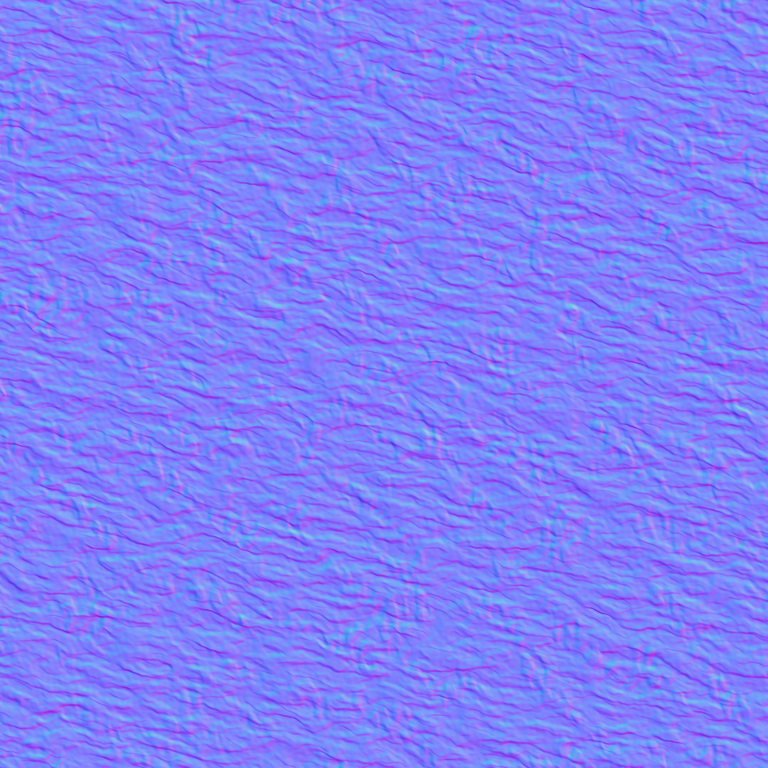
Give the GLSL for this texture map, as a WebGL 2 fragment shader.

```glsl
#version 300 es
precision highp float;
// Normal map of a flaky rock face: thin, wide plates with steep lower edges,
// crossed by falling diagonal bands of short upright steps and fine grain.
// A height field is built from gradient noise and its slope becomes the colour.

#define PLATE_SCALE vec2(20.0, 60.0)
#define FLAKE_SCALE vec2(36.0, 96.0)
#define RISER_SCALE vec2(72.0, 44.0)
#define BAND_SCALE vec2(10.0, 36.0)
#define GRAIN_SCALE 135.0
#define FALL 0.2          // downhill lean of the plates
#define BAND_ANGLE -0.72  // direction of the diagonal bands
#define OVERHANG 0.35     // steepens the lower edges
#define SKEW 0.34         // turns upward faces to cyan, downward to magenta
#define RELIEF 1.0        // overall slope strength
#define SAMPLE_STEP 0.0011

uniform vec2 u_resolution;
out vec4 fragColor;

// Random unit vector for a lattice point
vec2 latticeGradient(vec2 cell) {
  uvec2 v = uvec2(ivec2(cell)) * 1664525u + 1013904223u;
  v.x += v.y * 1664525u;
  v.y += v.x * 1664525u;
  v ^= v >> 16u;
  v.x += v.y * 1664525u;
  v ^= v >> 16u;
  float angle = float(v.x & 65535u) / 65536.0 * 6.28318;
  return vec2(cos(angle), sin(angle));
}

float gradientNoise(vec2 p) {
  vec2 cell = floor(p);
  vec2 f = p - cell;
  vec2 fade = f * f * f * (f * (f * 6.0 - 15.0) + 10.0);
  vec2 right = vec2(1.0, 0.0);
  vec2 up = vec2(0.0, 1.0);
  float a = dot(latticeGradient(cell), f);
  float b = dot(latticeGradient(cell + right), f - right);
  float c = dot(latticeGradient(cell + up), f - up);
  float d = dot(latticeGradient(cell + 1.0), f - 1.0);
  return mix(mix(a, b, fade.x), mix(c, d, fade.x), fade.y);
}

// Noise whose slopes are gentle on top and steep below
float overhungNoise(vec2 p) {
  return gradientNoise(p + vec2(0.0, OVERHANG * gradientNoise(p)));
}

// Flat-topped plates with soft edges
float plates(vec2 p, float edge) {
  return smoothstep(-edge, edge, overhungNoise(p));
}

// Bends the domain so that edges turn ragged
vec2 raggedDomain(vec2 p) {
  vec2 bend = vec2(gradientNoise(p * 13.0 + 7.0), gradientNoise(p * 13.0 + 41.0));
  vec2 chips = vec2(gradientNoise(p * 85.0 + 19.0), gradientNoise(p * 85.0 + 67.0));
  return p + 0.008 * bend + 0.0024 * chips;
}

float rockHeight(vec2 p) {
  vec2 q = raggedDomain(p);
  vec2 leaning = q + vec2(0.0, FALL * q.x);

  // Broad swells and two sizes of plate
  float height = 0.0024 * overhungNoise(leaning * vec2(14.0, 32.0) + 5.0);
  height += 0.0014 * plates(leaning * PLATE_SCALE, 0.16);
  height += 0.0007 * plates(leaning * FLAKE_SCALE + 31.0, 0.18);

  // Upright steps gathered in diagonal bands
  float c = cos(BAND_ANGLE);
  float s = sin(BAND_ANGLE);
  vec2 along = vec2(c * q.x + s * q.y, c * q.y - s * q.x);
  float band = smoothstep(-0.05, 0.3, gradientNoise(along * BAND_SCALE + 11.0));
  float riser = smoothstep(-0.25, 0.25, gradientNoise(q * RISER_SCALE + 53.0));
  height += 0.0016 * band * (riser - 0.3);

  // Fine grain
  return height + 0.0005 * gradientNoise(p * GRAIN_SCALE + 83.0);
}

void main() {
  vec2 p = gl_FragCoord.xy / min(u_resolution.x, u_resolution.y);

  // Slope by central differences
  vec2 dx = vec2(SAMPLE_STEP, 0.0);
  vec2 dy = dx.yx;
  vec2 slope = vec2(rockHeight(p + dx) - rockHeight(p - dx),
                    rockHeight(p + dy) - rockHeight(p - dy)) / (2.0 * SAMPLE_STEP);

  // Surface direction encoded as colour
  vec2 facing = -RELIEF * slope;
  facing.x -= SKEW * facing.y;
  vec3 normal = normalize(vec3(facing, 1.0));
  vec3 color = 0.5 + 0.5 * normal;
  color.b *= 0.99;
  fragColor = vec4(color, 1.0);
}
```
